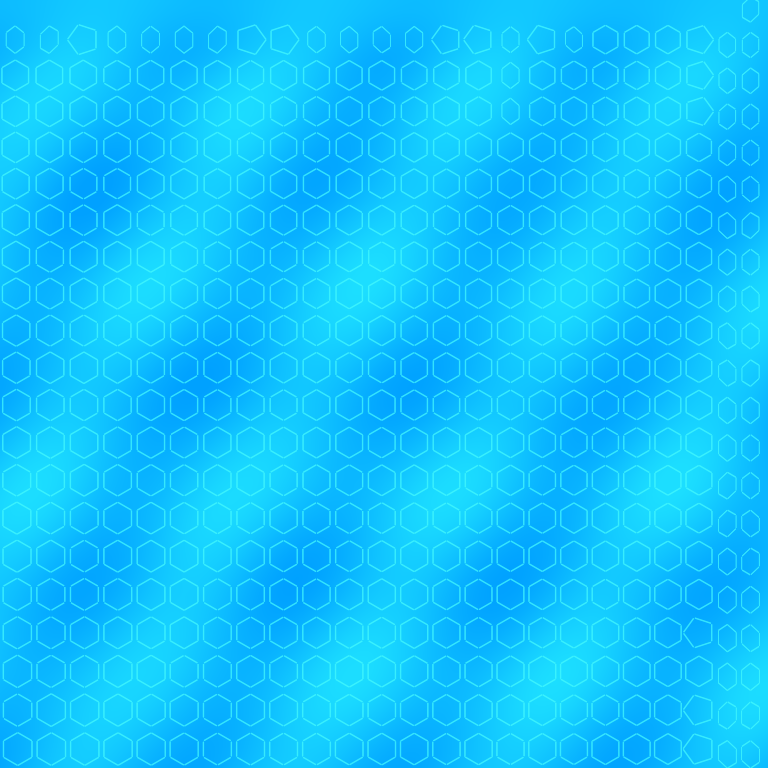
Give the GLSL for this pattern, as a Shadertoy shader.

```glsl
// Grid of thin open-cornered hexagons over soft diagonal bands of blue.
#define COLUMNS 24.0
#define ROWS 20.0
#define CELL_RADIUS 0.0215
#define LINE_HALF_WIDTH 0.00095
#define LINE_OPACITY 0.72
#define SIDE_FILL 0.88
#define BAND_PERIOD 0.275
#define BAND_SLOPE 0.57
#define DEEP_BLUE vec3(0.0, 0.63, 1.0)
#define BRIGHT_BLUE vec3(0.11, 0.87, 1.0)
#define LINE_COLOR vec3(0.27, 0.98, 0.99)

const float TAU = 6.2831853;

float hash(vec2 p) {
    vec3 q = fract(vec3(p.xyx) * 0.1031);
    q += dot(q, q.yzx + 33.33);
    return fract((q.x + q.y) * q.z);
}

float cornerGradient(vec2 cell, vec2 offset) {
    float angle = TAU * hash(cell);
    return dot(vec2(cos(angle), sin(angle)), offset);
}

float gradientNoise(vec2 p) {
    vec2 i = floor(p), f = fract(p);
    vec2 u = f * f * f * (f * (f * 6.0 - 15.0) + 10.0);
    vec2 e = vec2(1.0, 0.0);
    float low = mix(cornerGradient(i, f), cornerGradient(i + e, f - e), u.x);
    float high = mix(cornerGradient(i + e.yx, f - e.yx), cornerGradient(i + 1.0, f - 1.0), u.x);
    return mix(low, high, u.y);
}

// Distance to the shortened sides of a regular polygon
float openPolygon(vec2 p, float sides, float radius, float fill) {
    float sector = TAU / sides;
    float angle = mod(atan(p.y, p.x) + 0.5 * sector, sector) - 0.5 * sector;
    vec2 q = length(p) * vec2(cos(angle), abs(sin(angle)));
    float apothem = radius * cos(0.5 * sector);
    float halfSide = radius * sin(0.5 * sector) * fill;
    return length(vec2(q.x - apothem, max(q.y - halfSide, 0.0)));
}

// Spacing tightens gently to the right and to the top
vec2 cellCenter(vec2 id) {
    float tail = max(id.x - 21.0, 0.0);
    vec2 c = vec2(0.0195, 0.0247) + id * vec2(0.04453, 0.0508)
           - id * id * vec2(0.000101, 0.000115);
    c.x += 0.004 * (1.0 - c.y) * max(1.0 - 4.0 * c.x, 0.0);
    return c - vec2(0.00325 * tail * tail, 0.007 * step(0.5, tail));
}

float cellDistance(vec2 p, vec2 id) {
    vec2 center = cellCenter(id);
    vec2 q = p - center;
    float radius = CELL_RADIUS - 0.0016 * (center.x + center.y);
    float fill = SIDE_FILL + 0.1 * (hash(id + 7.0) - 0.5);
    bool topRow = id.y == ROWS - 1.0 && id.x < 18.0;
    float beat = mod(id.x, 6.0);
    bool topPentagon = topRow && id.x > 1.0 && (beat == 1.0 || beat == 2.0 || id.x == 16.0);
    bool sidePentagon = id.x == 21.0 && (id.y > 16.0 || (id.y < 4.0 && id.y != 2.0));

    // Pentagons along the rim
    if (topPentagon || sidePentagon) {
        bool pointsRight = topPentagon ? abs(id.x - 7.5) < 3.0 : id.y > 16.0;
        q.x *= pointsRight ? -1.0 : 1.0;
        return openPolygon(q, 5.0, radius * 1.04, fill);
    }
    // Squeezed, skewed hexagons along the rim
    if (topRow || id.x > 21.0 || (id.x == 15.0 && id.y > 16.0)) {
        q.y += 0.4 * (hash(id) - 0.5) * q.x;
        q.x /= 0.75;
        radius *= 0.9;
    }
    return openPolygon(q, 6.0, radius, fill);
}

float gridDistance(vec2 p) {
    vec2 guess = floor(p * vec2(COLUMNS, ROWS + 0.9));
    float d = 1.0;
    for (int j = -1; j <= 1; j++) {
        for (int i = -1; i <= 1; i++) {
            vec2 id = guess + vec2(i, j);
            bool inside = id.x >= 0.0 && id.x < COLUMNS && id.y >= 0.0 && id.y < ROWS;
            bool stray = id == vec2(COLUMNS - 1.0, ROWS);
            if (inside || stray) d = min(d, cellDistance(p, id));
        }
    }
    return d;
}

vec3 waterColor(vec2 p) {
    float band = cos(TAU * (p.x - BAND_SLOPE * p.y - 0.11) / BAND_PERIOD);
    float swell = cos(TAU * (p.y - 0.365) / 0.255);
    float level = 0.5 + 0.32 * band + 0.13 * swell + 0.2 * gradientNoise(p * 5.0);
    level = mix(level, 0.62, 0.7 * smoothstep(0.9, 1.0, p.y));
    return mix(DEEP_BLUE, BRIGHT_BLUE, clamp(level, 0.0, 1.0));
}

void mainImage(out vec4 fragColor, in vec2 fragCoord) {
    vec2 p = fragCoord / iResolution.xy;
    float pixel = 1.0 / iResolution.y;
    float line = 1.0 - smoothstep(-0.6 * pixel, 0.6 * pixel, gridDistance(p) - LINE_HALF_WIDTH);
    fragColor = vec4(mix(waterColor(p), LINE_COLOR, LINE_OPACITY * line), 1.0);
}
```
